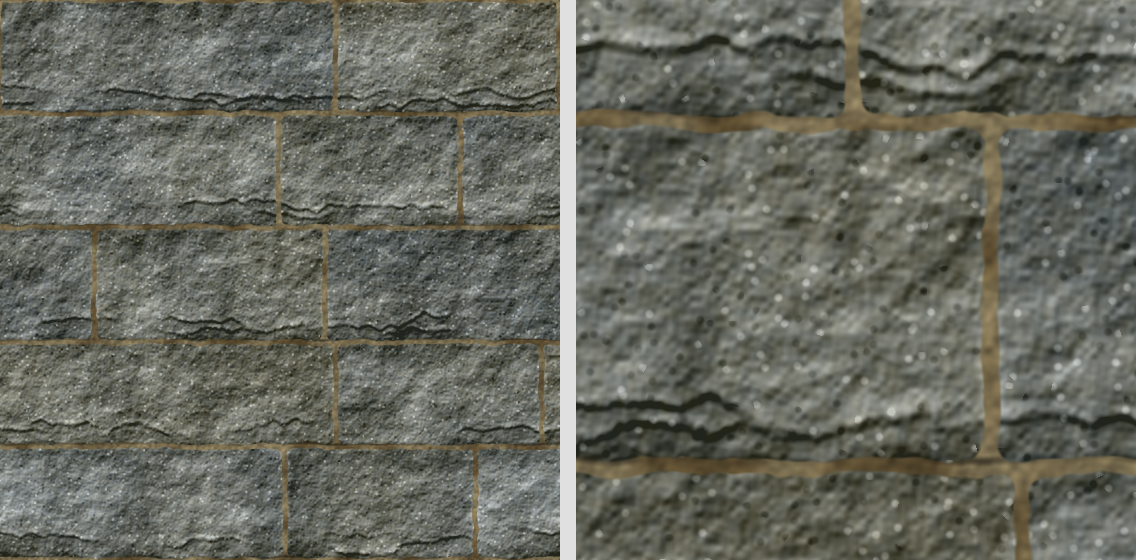
Left, the full canvas; right, a detail of the centre.
This texture is drawn by a three.js fragment shader. Its source:

```glsl
// Rock-faced grey ashlar wall: five courses of two long stones each, with thin tan mortar.
varying vec2 vUv;

const float ROWS = 5.0;
const float JOINT_HALF = 0.0046;   // half the mortar width
const float CORNER = 0.014;        // rounding of the stone corners
const float SOFT = 0.0013;         // edge smoothing
const float RELIEF_GAIN = 5.2;     // strength of the light on the rough face
const vec2 TO_LIGHT = vec2(-0.0012, 0.0023);
const vec3 STONE_DARK = vec3(0.19, 0.20, 0.16);
const vec3 STONE_LIGHT = vec3(0.67, 0.68, 0.65);
const vec3 COOL_SHIFT = vec3(-0.015, 0.0, 0.03);
const vec3 MORTAR_TAN = vec3(0.51, 0.46, 0.34);
const vec3 MORTAR_BROWN = vec3(0.36, 0.30, 0.19);

vec2 hash2(vec2 p) {
  vec3 q = fract(p.xyx * vec3(0.1031, 0.1030, 0.0973));
  q += dot(q, q.yzx + 33.33);
  return fract((q.xx + q.yz) * q.zy);
}

// Smooth lattice noise that wraps at the canvas border
float noise(vec2 uv, vec2 freq) {
  vec2 p = uv * freq, i = floor(p), f = fract(p);
  f = f * f * (3.0 - 2.0 * f);
  vec2 a = mod(i, freq), b = mod(i + 1.0, freq);
  return mix(mix(hash2(a).x, hash2(vec2(b.x, a.y)).x, f.x),
             mix(hash2(vec2(a.x, b.y)).x, hash2(b).x, f.x), f.y);
}

// Wrapping cellular noise: distance to the nearest point, and its random id
vec2 cells(vec2 uv, vec2 freq) {
  vec2 p = uv * freq, i = floor(p), best = vec2(9.0, 0.0);
  for (int y = -1; y <= 1; y++) {
    for (int x = -1; x <= 1; x++) {
      vec2 c = i + vec2(float(x), float(y));
      vec2 h = hash2(mod(c, freq) + 7.0);
      float d = length(c + h - p);
      if (d < best.x) best = vec2(d, fract(h.x * 17.0 + h.y * 31.0));
    }
  }
  return best;
}

// Height of the split stone face
float relief(vec2 uv) {
  float h = 0.0, amp = 0.5, freq = 16.0;
  for (int i = 0; i < 5; i++) {
    h += amp * noise(uv, vec2(freq));
    amp *= 0.6;
    freq *= 2.0;
  }
  vec2 warp = 0.012 * vec2(noise(uv, vec2(31.0)), noise(uv, vec2(37.0)));
  return h + 0.22 * cells(uv + warp, vec2(22.0, 27.0)).x;
}

// Lower edge of a course; heights are slightly uneven
float rowEdge(float row) {
  float shift = row == 1.0 ? 0.003 : row == 2.0 ? -0.011 : row == 3.0 ? -0.006 : row == 4.0 ? -0.003 : 0.0;
  return row / ROWS + shift;
}

// The two upright joints of a course
vec2 rowJoints(float row) {
  return row < 0.5 ? vec2(0.509, 0.849) : row < 1.5 ? vec2(0.600, 0.967) :
         row < 2.5 ? vec2(0.168, 0.581) : row < 3.5 ? vec2(0.498, 0.822) : vec2(0.599, 0.997);
}

float band(float d, float center, float width) {
  return 1.0 - smoothstep(0.0, width, abs(d - center));
}

void main() {
  vec2 uv = vUv;

  // Layout: course, stone and distances to its sides
  vec2 wobble = vec2(noise(uv, vec2(9.0, 38.0)), noise(uv, vec2(34.0, 10.0))) - 0.5;
  vec2 w = fract(uv + 0.0045 * wobble);
  float row = 0.0;
  for (int i = 1; i < 5; i++) row += step(rowEdge(float(i)), w.y);
  float bottom = w.y - rowEdge(row), top = rowEdge(row + 1.0) - w.y;
  vec2 joints = rowJoints(row);
  vec2 fromLeft = fract(w.x - joints), toRight = fract(joints - w.x);
  float side = min(min(fromLeft.x, fromLeft.y), min(toRight.x, toRight.y));
  vec2 stoneRand = hash2(vec2(row * 3.0 + 2.0, step(fromLeft.x, fromLeft.y) + 5.0));
  vec2 inset = max(CORNER - vec2(side, min(bottom, top)), 0.0);
  float edge = CORNER - length(inset) - JOINT_HALF + 0.003 * (noise(uv, vec2(110.0)) - 0.5);

  // Rough face: relief light, blotches, streaks and stain below the upper joint
  float h = relief(uv);
  float light = h - relief(uv + TO_LIGHT);
  float tone = 0.49 + 0.12 * (stoneRand.x - 0.5) + RELIEF_GAIN * light + 0.35 * (h - 0.68);
  tone += 0.26 * (noise(uv, vec2(8.0, 11.0)) - 0.5);
  tone += 0.14 * (noise(uv, vec2(44.0, 7.0)) - 0.5);
  tone -= 0.30 * (1.0 - smoothstep(0.01, 0.065, top)) * noise(uv, vec2(17.0, 15.0));

  // Mineral specks and pits
  vec2 grain = cells(uv, vec2(120.0));
  float dot1 = 1.0 - smoothstep(0.12, 0.42, grain.x);
  tone += dot1 * (0.40 * step(0.87, grain.y) - 0.25 * step(grain.y, 0.14));

  // Broken ledges along the foot of each stone
  for (int k = 0; k < 2; k++) {
    float n = float(k);
    vec2 q = vec2(uv.x, (2.0 * row + n) / 10.0);
    float lip = 0.010 + 0.012 * n + 0.024 * noise(q, vec2(13.0, 10.0)) + 0.010 * noise(q, vec2(53.0, 10.0));
    float broken = smoothstep(0.38, 0.66, noise(q, vec2(8.0, 20.0)));
    float d = bottom - lip + 0.018 * (h - 0.68);
    tone += broken * (0.22 * band(d, 0.004, 0.005) - 0.50 * band(d, -0.003, 0.005));
    tone -= 0.10 * broken * smoothstep(0.0, -0.008, d);
  }

  // Worn pale rim, shadowed at the foot
  float rim = 1.0 - smoothstep(0.0, 0.006, edge);
  tone += rim * (0.34 * noise(uv, vec2(60.0)) - 0.08 - 0.28 * step(bottom, 0.012));

  vec3 stone = mix(STONE_DARK, STONE_LIGHT, clamp(tone, -0.12, 1.2));
  stone += COOL_SHIFT * (noise(uv, vec2(6.0, 9.0)) + stoneRand.y + noise(uv, vec2(150.0)) - 1.4);

  // Mortar, with grit and the shadow of the stone above
  float dirt = noise(uv, vec2(26.0, 31.0));
  vec3 mortar = mix(MORTAR_TAN, MORTAR_BROWN, smoothstep(0.25, 0.9, dirt));
  mortar *= 0.84 + 0.30 * noise(uv, vec2(190.0)) + 2.0 * light;
  mortar *= 1.0 - 0.45 * band(bottom, JOINT_HALF, 0.004) * noise(uv, vec2(21.0, 10.0));

  gl_FragColor = vec4(mix(mortar, stone, smoothstep(-SOFT, SOFT, edge)), 1.0);
}
```
